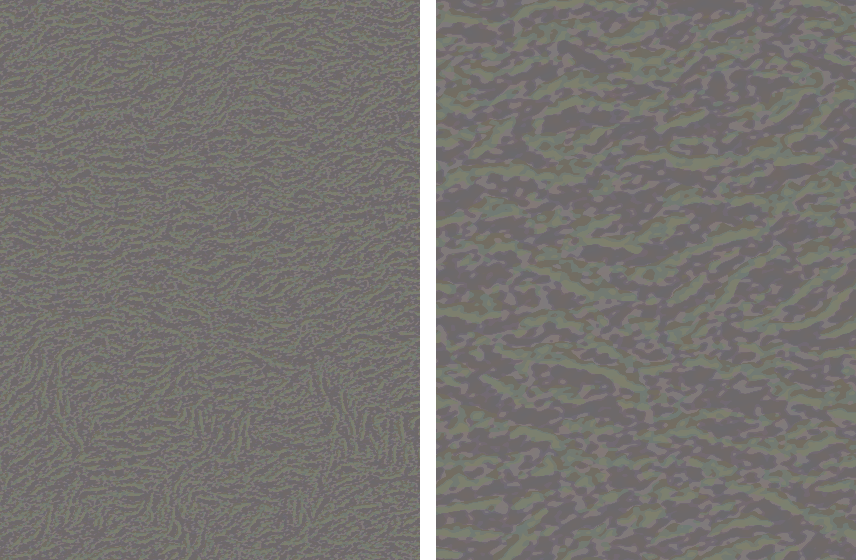
Left, the full canvas; right, a detail of the centre.
A Shadertoy shader for this texture:

```glsl
// Fine leathery grain: short broken sage and tan ridges on a mauve-grey ground.

#define RIDGE_SCALE   108.0   // ridge noise cells per canvas height
#define RIDGE_LENGTH  0.021   // length of the smear along the grain
#define SPECK_SCALE   250.0   // speck cells per canvas height
#define SPECK_STRETCH 0.62    // squeeze of speck cells along the grain
#define SPECK_BREAKUP 0.17    // how far specks fray the ridges
#define BASE_TILT     0.22    // main grain direction, radians
#define TILT_SPREAD   1.1     // wander of the direction
#define SWIRL_TURN    1.2     // extra turn inside the lower swirls
#define RIDGE_LEVEL   0.034   // height where ridges begin
#define EDGE_SOFTNESS 0.010
#define RELIEF_SHIFT  0.0032  // offset used to shade ridge flanks
#define TINT_AMOUNT   0.04    // warm and cool variation

const vec3 DARK_GREY  = vec3(0.430, 0.412, 0.413);
const vec3 MAUVE      = vec3(0.448, 0.417, 0.447);
const vec3 PALE_GREY  = vec3(0.504, 0.477, 0.475);
const vec3 SAGE       = vec3(0.452, 0.478, 0.447);
const vec3 BROWN      = vec3(0.446, 0.429, 0.388);
const vec3 PALE_OLIVE = vec3(0.488, 0.500, 0.434);

float hash(vec2 p) {
    vec3 q = fract(p.xyx * vec3(0.1031, 0.1030, 0.0973));
    q += dot(q, q.yzx + 33.33);
    return fract((q.x + q.y) * q.z);
}

float cornerRamp(vec2 cell, vec2 offset) {
    float angle = 6.28318 * hash(cell);
    return dot(vec2(cos(angle), sin(angle)), offset);
}

float gradientNoise(vec2 p) {
    vec2 cell = floor(p), f = fract(p), e = vec2(1.0, 0.0);
    vec2 u = f * f * f * (f * (f * 6.0 - 15.0) + 10.0);
    float low  = mix(cornerRamp(cell, f), cornerRamp(cell + e, f - e), u.x);
    float high = mix(cornerRamp(cell + e.yx, f - e.yx),
                     cornerRamp(cell + 1.0, f - 1.0), u.x);
    return mix(low, high, u.y);
}

// Mostly level grain, with upright swirls in the lower part
float grainAngle(vec2 p) {
    float wander = 0.7 * gradientNoise(p * 5.0 + 11.3) + gradientNoise(p * 21.0 + 47.1);
    float swirl = smoothstep(0.08, 0.3, gradientNoise(p * 8.0 + 83.7));
    swirl *= 1.0 - smoothstep(0.3, 0.45, p.y);
    return BASE_TILT + TILT_SPREAD * wander + SWIRL_TURN * swirl;
}

// Noise averaged along the grain direction
float ridgeHeight(vec2 p, vec2 along) {
    float sum = 0.0;
    for (int i = -3; i <= 3; i++) {
        vec2 q = p + along * RIDGE_LENGTH * float(i) / 7.0;
        q = vec2(0.8 * q.x - 0.6 * q.y, 0.6 * q.x + 0.8 * q.y);
        sum += gradientNoise(q * RIDGE_SCALE + 230.0);
    }
    return sum / 7.0;
}

float softStep(float level, float x) {
    return smoothstep(level - EDGE_SOFTNESS, level + EDGE_SOFTNESS, x);
}

void mainImage(out vec4 fragColor, in vec2 fragCoord) {
    vec2 p = fragCoord / iResolution.y;
    float angle = grainAngle(p);
    vec2 along = vec2(cos(angle), sin(angle));
    vec2 across = vec2(-along.y, along.x);

    // Specks are short dashes lying along the main tilt
    vec2 tilt = vec2(cos(BASE_TILT), sin(BASE_TILT));
    vec2 s = vec2(dot(p, tilt) * SPECK_STRETCH, dot(p, vec2(-tilt.y, tilt.x))) * SPECK_SCALE;
    float fray  = gradientNoise(s + 107.7);
    float speck = gradientNoise(s + 401.4);
    float tint  = gradientNoise(s * 0.6 + 311.9);

    // Heights
    float density = 0.1 * gradientNoise(p * 24.0 + 61.5);
    float ridge = ridgeHeight(p, along);
    float relief = ridge - ridgeHeight(p - across * RELIEF_SHIFT, along);

    // Ground, palest beside the ridges
    float tone = 0.35 * speck + 0.8 * ridge + density;
    vec3 ground = mix(DARK_GREY, MAUVE, softStep(-0.06, tone));
    ground = mix(ground, PALE_GREY, softStep(0.012, tone));

    // Ridges with a brown flank and a pale flank
    float flank = relief + 0.35 * speck;
    vec3 crest = mix(BROWN, SAGE, softStep(-0.015, flank));
    crest = mix(crest, PALE_OLIVE, softStep(0.115, flank));

    float height = ridge + density + SPECK_BREAKUP * fray;
    vec3 color = mix(ground, crest, softStep(RIDGE_LEVEL, height));
    color += TINT_AMOUNT * tint * vec3(0.6, -0.1, -0.6);
    fragColor = vec4(color, 1.0);
}
```
